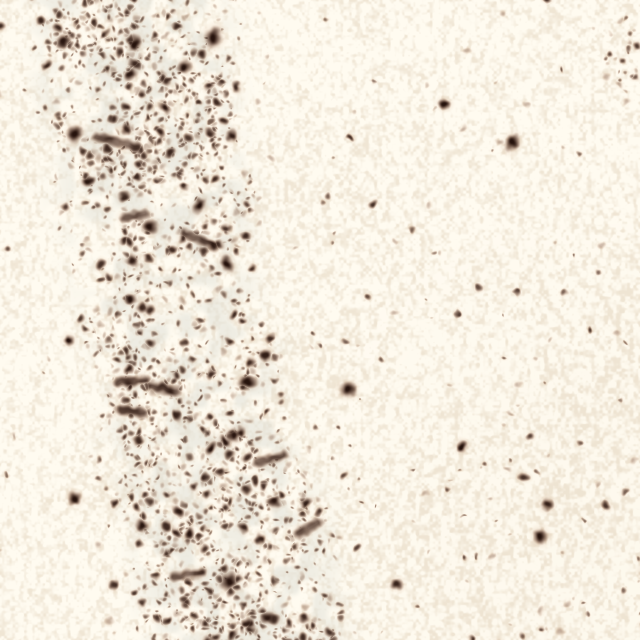
A Shadertoy shader for this texture:

```glsl
const vec3 INK = vec3(0.15, 0.075, 0.05);
const vec3 CREAM = vec3(1.0, 0.984, 0.942);
const vec3 TAN = vec3(0.90, 0.845, 0.76);
const vec3 COOL_GREY = vec3(0.88, 0.88, 0.845);

// Isolated heavy blots: centre and radius
const vec3 BLOTS[16] = vec3[16](
    vec3(0.543, 0.391, 0.011), vec3(0.800, 0.777, 0.012),
    vec3(0.694, 0.838, 0.009), vec3(0.333, 0.941, 0.014),
    vec3(0.358, 0.091, 0.013), vec3(0.211, 0.932, 0.011),
    vec3(0.288, 0.896, 0.010), vec3(0.312, 0.678, 0.011),
    vec3(0.117, 0.790, 0.011), vec3(0.117, 0.221, 0.010),
    vec3(0.722, 0.302, 0.008), vec3(0.845, 0.163, 0.010),
    vec3(0.108, 0.469, 0.008), vec3(0.387, 0.403, 0.012),
    vec3(0.355, 0.588, 0.011), vec3(0.235, 0.645, 0.010));

// Short smears: centre, half length and slope
const vec4 SMEARS[9] = vec4[9](
    vec4(0.182, 0.778, 0.032, -0.25), vec4(0.293, 0.102, 0.021, 0.15),
    vec4(0.206, 0.404, 0.020, 0.10), vec4(0.256, 0.393, 0.020, -0.20),
    vec4(0.206, 0.357, 0.017, -0.10), vec4(0.211, 0.663, 0.016, 0.10),
    vec4(0.312, 0.625, 0.026, -0.40), vec4(0.423, 0.283, 0.020, 0.30),
    vec4(0.482, 0.175, 0.018, 0.60));

vec3 hash3(vec2 p) {
    vec3 q = fract(p.xyx * vec3(0.1031, 0.1030, 0.0973));
    q += dot(q, q.yxz + 33.33);
    return fract((q.xxy + q.yzz) * q.zyx);
}

float noise(vec2 p) {
    vec2 i = floor(p), f = fract(p);
    f = f * f * (3.0 - 2.0 * f);
    return mix(mix(hash3(i).x, hash3(i + vec2(1, 0)).x, f.x),
               mix(hash3(i + vec2(0, 1)).x, hash3(i + vec2(1, 1)).x, f.x), f.y);
}

// Soft mask of the diagonal band that curves down to the right
float bandMask(vec2 p, float feather) {
    float t = 1.0 - p.y;
    float centre = 0.205 + 0.10 * t + 0.10 * t * t;
    float halfWidth = 0.128 + 0.025 * abs(2.0 * t - 1.0);
    float edge = abs(p.x - centre) - halfWidth;
    edge += 0.04 * (noise(p * 13.0 + 4.0) - 0.5);
    return 1.0 - smoothstep(-feather, feather, edge);
}

float speckDensity(vec2 p) {
    float clump = smoothstep(0.25, 0.75, noise(p * vec2(14.0, 19.0) + 7.0));
    float band = bandMask(p, 0.035) * mix(0.22, 0.95, clump);
    float lowerRight = smoothstep(0.5, 0.75, p.x) * smoothstep(0.5, 0.15, p.y);
    float corner = smoothstep(0.07, 0.02, length((p - vec2(0.985, 0.91)) * vec2(1.3, 0.8)));
    return band + 0.015 + 0.03 * lowerRight + 0.5 * corner;
}

// Elliptical spot: solid core, soft rim and a faint skirt
float spot(vec2 d, float radius, float angle, float stretch) {
    float c = cos(angle), s = sin(angle);
    d = mat2(c, -s, s, c) * d;
    d.y *= stretch;
    float r = length(d) / radius;
    return 0.92 * (1.0 - smoothstep(0.15, 1.5, r)) + 0.08 * (1.0 - smoothstep(0.8, 2.2, r));
}

float scatter(vec2 p, float cells, float radius, float seed, float amount) {
    vec2 home = floor(p * cells);
    float clear = 1.0;
    for (int y = -1; y <= 1; y++)
    for (int x = -1; x <= 1; x++) {
        vec2 id = home + vec2(x, y);
        vec3 place = hash3(id + seed);
        vec3 form = hash3(id + seed + 91.7);
        vec2 centre = (id + place.xy) / cells;
        float present = step(place.z, amount * speckDensity(centre));
        float size = radius * mix(0.65, 1.35, form.x * form.x);
        float mark = spot(p - centre, size, 3.14 * form.y, 1.0 + 0.6 * form.z);
        clear *= 1.0 - present * mark * mix(0.55, 1.0, form.x);
    }
    return 1.0 - clear;
}

float heavyMarks(vec2 p) {
    float ink = 0.0;
    for (int i = 0; i < 16; i++) {
        vec3 blot = BLOTS[i];
        vec3 form = hash3(blot.xy * 100.0);
        ink = max(ink, spot(p - blot.xy, blot.z, 3.14 * form.x, 1.0 + 0.4 * form.y));
    }
    for (int i = 0; i < 9; i++) {
        vec4 smear = SMEARS[i];
        vec2 d = p - smear.xy, axis = normalize(vec2(1.0, smear.w));
        d -= axis * clamp(dot(d, axis), -smear.z, smear.z);
        float breaks = mix(0.55, 1.0, noise(p * 75.0));
        ink = max(ink, breaks * spot(d, 0.0075, 0.0, 1.0));
    }
    return ink;
}

vec3 paper(vec2 p) {
    float fibre = noise(p * vec2(150.0, 105.0)) * 0.55 + noise(p * 230.0 + 9.0) * 0.45;
    float aged = smoothstep(0.35, 0.9, p.x) * smoothstep(0.85, 0.15, p.y);
    float stain = smoothstep(0.45, 1.0, fibre + 0.16 * noise(p * 9.0 + 20.0) + 0.07 * aged);
    vec3 colour = mix(CREAM, TAN, 0.6 * stain + 0.06 * aged);
    float haze = bandMask(p, 0.05) * smoothstep(0.3, 0.8, noise(p * 48.0));
    return mix(colour, COOL_GREY, 0.55 * haze);
}

void mainImage(out vec4 fragColor, in vec2 fragCoord) {
    vec2 p = fragCoord / iResolution.xy;

    // Small warp roughens every speck outline
    vec2 warp = vec2(noise(p * 110.0), noise(p * 110.0 + 57.0)) - 0.5;
    vec2 q = p + 0.005 * warp;

    // Coarse, medium and fine ink, then pale dust
    float ink = heavyMarks(q);
    ink = max(ink, scatter(q, 38.0, 0.0074, 11.0, 0.55));
    ink = max(ink, 0.9 * scatter(q, 58.0, 0.0054, 47.0, 0.55));
    ink = max(ink, 0.65 * scatter(q, 88.0, 0.0038, 83.0, 0.45));
    ink = max(ink, 0.3 * scatter(q, 70.0, 0.0045, 129.0, 0.9));

    // Thin ink keeps a brown tint before it turns dark
    vec3 absorb = pow(vec3(ink), vec3(1.16, 1.0, 0.92));
    fragColor = vec4(mix(paper(p), INK, absorb), 1.0);
}
```
